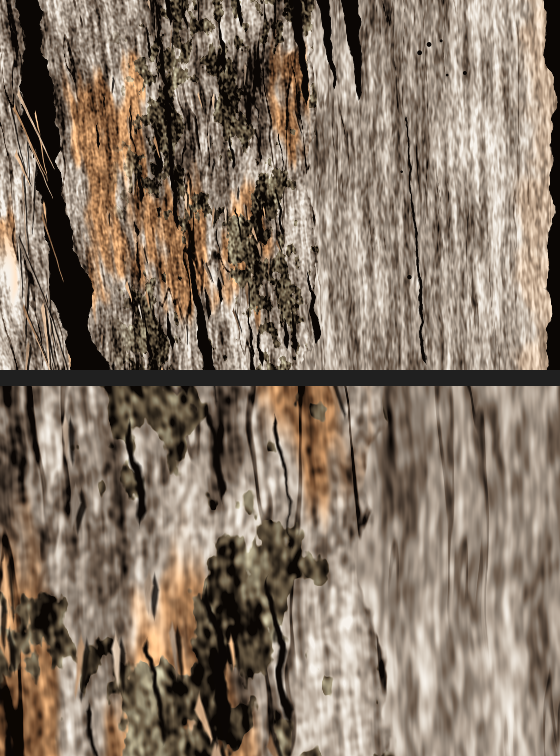
Top, the full canvas; bottom, a detail of the centre.
This texture is drawn by a Shadertoy shader. Its source:

```glsl
// Weathered split timber: rough, lichen-stained bark on the left and a smooth
// grey board on the right. Stretched value noise sets a tone that is coloured
// by a ramp; furrows, tapered cracks, splinters and holes are laid over it.

const float SOFT = .0016;
const vec3 BLACK = vec3(.04, .025, .015);
const vec3 AMBER_TINT = vec3(1.1, .84, .58);
const vec3 OLIVE_TINT = vec3(.98, 1., .9);
const vec3 WOOD[7] = vec3[7](BLACK, vec3(.27, .22, .18), vec3(.44, .37, .31),
    vec3(.55, .5, .45), vec3(.7, .64, .58), vec3(.87, .83, .78), vec3(.97, .95, .92));
const float LEVEL[7] = float[7](.03, .22, .37, .5, .64, .83, 1.);

float hash(vec2 p) {
    vec3 q = fract(p.xyx * .1031);
    q += dot(q, q.yzx + 33.33);
    return fract((q.x + q.y) * q.z);
}

float pick(float item, float trait) { return hash(vec2(item, trait)); }

float noise(vec2 p) {
    vec2 i = floor(p), f = fract(p);
    f = f * f * (3. - 2. * f);
    return mix(mix(hash(i), hash(i + vec2(1, 0)), f.x),
               mix(hash(i + vec2(0, 1)), hash(i + 1.), f.x), f.y);
}

// Four octaves of noise, centred on zero
float fbm(vec2 p) {
    float sum = 0., amp = .53;
    for (int i = 0; i < 4; i++) {
        sum += amp * (noise(p) - .5);
        p = p * 2.03 + 17.3;
        amp *= .5;
    }
    return sum;
}

// Fine specks; the second layer is turned to hide the lattice
float grit(vec2 p) {
    return .6 * (noise(p) + noise(mat2(1.04, .78, -.78, 1.04) * p + 31.) - 1.);
}

// Thin continuous lines along the middle level of a noise field
float furrow(vec2 p, float width) { return 1. - smoothstep(.3 * width, width, abs(fbm(p))); }

vec3 woodRamp(float t) {
    vec3 c = BLACK;
    for (int i = 1; i < 7; i++)
        c = mix(c, WOOD[i], clamp((t - LEVEL[i - 1]) / (LEVEL[i] - LEVEL[i - 1]), 0., 1.));
    return c;
}

vec3 tint(vec3 c, vec3 dye, float amount) { return c * mix(vec3(1), dye, amount); }

float cover(float d) { return 1. - smoothstep(-SOFT, SOFT, d); }

// Tapered stroke from top, falling by run.y and drifting by run.x
float stroke(vec2 p, vec2 top, vec2 run, float wTop, float wEnd) {
    float h = (top.y - p.y) / run.y, t = clamp(h, 0., 1.);
    float d = abs(p.x - top.x - run.x * t) + .3 * abs(h - t) * run.y;
    return cover(d - mix(wTop, wEnd, t));
}

float barkHeight(vec2 q) {
    return .7 * fbm(q * vec2(13, 4)) + .75 * fbm(q * vec2(38, 11) + 40.)
         + .5 * fbm(q * vec2(70, 7) + 80.);
}

float barkTone(vec2 q, float lichen) {
    float h = barkHeight(q);
    float relief = h - barkHeight(q + vec2(.005, -.005));
    float specks = grit(q * vec2(165, 110));
    float tone = .49 + .95 * h + .95 * relief + .45 * specks;
    tone -= .4 * furrow(q * vec2(12, 2.2) + 5., .018);
    return mix(tone, .21 + .7 * h + .6 * relief + .7 * specks, lichen);
}

float boardTone(vec2 q) {
    float bands = .13 * smoothstep(1.2, 1.36, q.x) - .07 * smoothstep(.18, 0., abs(q.x - 1.1));
    float lines = furrow(q * vec2(26, 1.6) + 70., .02) * smoothstep(.4, .7, noise(q * vec2(14, 5)));
    return .575 + bands + .85 * fbm(q * vec2(62, 5) + 9.) + .5 * grit(q * vec2(175, 50))
         + .3 * fbm(q * vec2(10, 5)) - .2 * lines;
}

// Large fixed splits plus a scatter of small ones in the bark
float cracks(vec2 p) {
    float depth = 1. - p.y;
    float middle = .075 + .09 * depth + .075 * depth * depth;
    float halfWidth = .01 + .05 * noise(p * vec2(3, 9)) + .03 * fbm(p * vec2(20, 30));
    float c = cover(abs(p.x - middle) - halfWidth);
    c = max(c, cover(1.487 - p.x - .06 * fbm(p * vec2(8, 12))));
    c = max(c, stroke(p, vec2(.425, 1), vec2(.055, .6), .004, .006));
    c = max(c, stroke(p, vec2(.51, .35), vec2(.055, .35), .003, .018));
    c = max(c, stroke(p, vec2(.8, 1), vec2(.025, .26), .012, .008));
    c = max(c, stroke(p, vec2(.872, 1), vec2(.028, .23), .016, .004));
    c = max(c, stroke(p, vec2(.945, 1), vec2(.025, .25), .024, .006));
    c = max(c, stroke(p, vec2(.835, .26), vec2(.023, .16), .002, .01));
    c = max(c, stroke(p, vec2(1.098, .68), vec2(.052, .65), .002, .004));
    for (float i = 0.; i < 30.; i++) {
        vec2 top = vec2(.25 + .57 * pick(i, 3.), 1.1 * pick(i, 8.));
        float len = .02 + .1 * pick(i, 12.);
        c = max(c, stroke(p, top, len * vec2(.14, 1), .002, .009 * pick(i, 21.)));
    }
    return c;
}

float holes(vec2 p) {
    float c = 0.;
    for (float i = 0.; i < 8.; i++) {
        vec2 centre = vec2(1.05 + .22 * pick(i, 31.), pick(i, 37.));
        c = max(c, cover(length(p - centre) - .002 - .005 * pick(i, 41.)));
    }
    return c;
}

// Bright slivers, each with a shadow to its lower right
vec3 addSplinters(vec3 c, vec2 p) {
    float fibre = .6 * fbm(p * vec2(90, 25));
    for (float i = 0.; i < 60.; i++) {
        bool edge = i < 24.;
        float across = pick(i, 51.), along = pick(i, 57.);
        vec2 top = edge ? vec2(.07 + .08 * across - .05 * along, .75 * along)
                        : vec2(.24 + .6 * across, along);
        float len = (edge ? .15 : .035) * (.5 + pick(i, 63.));
        vec2 run = len * vec2(.6 * pick(i, 67.) - .1, 1);
        float w = .0015 + .0035 * pick(i, 71.);
        vec3 wood = tint(woodRamp(.48 + .35 * pick(i, 77.) + fibre), AMBER_TINT, .8 * pick(i, 83.));
        c = mix(c, BLACK, .8 * stroke(p - vec2(.005, -.004), top, run, w, .001));
        c = mix(c, wood, stroke(p, top, run, w, .001));
    }
    return c;
}

void mainImage(out vec4 fragColor, in vec2 fragCoord) {
    vec2 p = fragCoord / iResolution.y;

    // Grain leans on the left and straightens towards the right
    float lean = mix(.13, .03, smoothstep(.1, 1., p.x));
    vec2 q = p + vec2(lean * (p.y - .5) + .02 * fbm(p * vec2(4, 5)), 0);
    vec2 jag = vec2(.02 * fbm(p * vec2(9, 14)) + .014 * fbm(p * vec2(50, 30)), 0);

    // Region masks
    float board = smoothstep(.834, .842, p.x + jag.x + .1 * fbm(p * vec2(25, 14)));
    float patches = fbm(q * vec2(11, 6) + 23.) + .7 * fbm(q * vec2(45, 28));
    float lichen = smoothstep(.03, .07, patches) * smoothstep(.27, .4, p.x) * (1. - board);
    float warm = smoothstep(.04, .14, fbm(q * vec2(13, 3) + 61.)) * (1. - board);
    warm = max(warm, .3 * smoothstep(1.38, 1.46, q.x + .2 * fbm(q * vec2(14, 9))));
    float corner = smoothstep(.07, .02, p.x) * smoothstep(.42, .25, p.y);

    // Tone and tint
    vec3 c = woodRamp(mix(barkTone(q, lichen), boardTone(q), board) + .28 * corner);
    c = tint(c, AMBER_TINT, .85 * warm * (1. - lichen) * (1. - corner));
    c = tint(c, OLIVE_TINT, lichen);

    // Openings and loose wood
    c = mix(c, BLACK, max(cracks(p + jag), holes(p)));
    fragColor = vec4(addSplinters(c, p + .25 * jag), 1);
}
```
